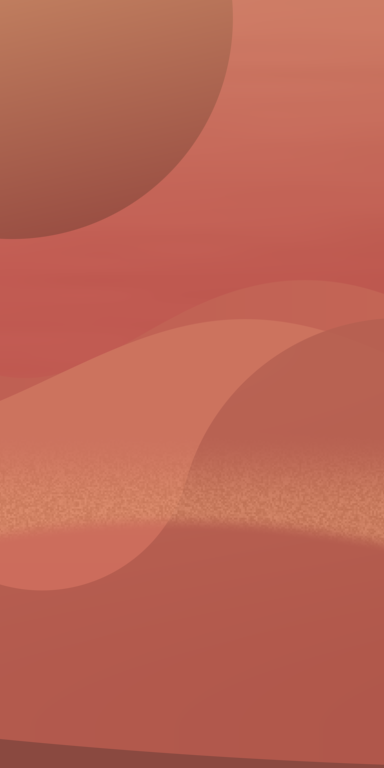
Write a WebGL 1 fragment shader that draws this background.

```glsl
precision highp float;
// Warm terracotta backdrop: a shaded disc over a soft sky, two translucent
// hills, an S-shaped dune made of two tangent arcs, a grainy band of light
// and a dark strip of ground. Layers are blended from back to front.

uniform vec2 u_resolution;

// Geometry: x runs 0..1 to the right, y runs 0..2 downwards.
const vec2 DISC_CENTER = vec2(0.031, 0.047);
const float DISC_RADIUS = 0.5755;
const vec2 HOLLOW_CENTER = vec2(0.1094, 1.1484);
const float HOLLOW_RADIUS = 0.3892;
const vec2 DUNE_CENTER = vec2(1.0417, 1.4063);
const float DUNE_RADIUS = 0.5781;
const float EDGE_SOFTNESS = 0.0022;
const float DUNE_OPACITY = 0.87;
const float GLOW_STRENGTH = 0.62;
const float GRAIN_SCALE = 211.0;
const float GRAIN_AMOUNT = 0.085;

// Palette
const vec3 SKY_TOP = vec3(0.81, 0.49, 0.40);
const vec3 SKY_LOW = vec3(0.75, 0.35, 0.315);
const vec3 DISC_LIGHT = vec3(0.75, 0.49, 0.37);
const vec3 DISC_DARK = vec3(0.60, 0.305, 0.26);
const vec3 FAR_HILL = vec3(0.765, 0.395, 0.335);
const vec3 NEAR_HILL = vec3(0.80, 0.45, 0.37);
const vec3 NEAR_HILL_LOW = vec3(0.80, 0.425, 0.36);
const vec3 DUNE_TOP = vec3(0.715, 0.38, 0.32);
const vec3 DUNE_LOW = vec3(0.68, 0.335, 0.288);
const vec3 GLOW = vec3(0.84, 0.56, 0.41);
const vec3 GROUND = vec3(0.54, 0.285, 0.25);

float hash(vec2 p) {
  vec3 q = fract(vec3(p.xyx) * 0.1031);
  q += dot(q, q.yzx + 33.33);
  return fract((q.x + q.y) * q.z);
}

float valueNoise(vec2 p) {
  vec2 cell = floor(p);
  vec2 f = fract(p);
  f = f * f * (3.0 - 2.0 * f);
  float upper = mix(hash(cell), hash(cell + vec2(1.0, 0.0)), f.x);
  float lower = mix(hash(cell + vec2(0.0, 1.0)), hash(cell + 1.0), f.x);
  return mix(upper, lower, f.y);
}

// Coverage of a shape whose signed distance is negative inside.
float cover(float d) {
  float w = max(EDGE_SOFTNESS, 0.75 / u_resolution.x);
  return 1.0 - smoothstep(-w, w, d);
}

float farHillEdge(float x) {
  float a = 3.14159 * (x - 0.065) / 0.729;
  return 0.857 + 0.1276 * cos(a + 0.15 * sin(a));
}

float nearHillEdge(float x) {
  return 0.831 + 0.1484 * (1.0 - cos(3.168 * (x - 0.638)));
}

// The line through both centers decides which arc bounds the dune.
float duneDistance(vec2 p) {
  vec2 axis = DUNE_CENTER - HOLLOW_CENTER;
  vec2 q = p - HOLLOW_CENTER;
  float side = axis.x * q.y - axis.y * q.x;
  return side < 0.0 ? length(p - DUNE_CENTER) - DUNE_RADIUS
                    : HOLLOW_RADIUS - length(q);
}

// Light that builds up slowly and ends at a bowed, blurred lower rim.
float glowBand(vec2 p) {
  float bow = p.x - 0.44;
  float rim = 1.356 + 0.186 * bow * bow;
  float rise = smoothstep(1.12, 1.34, p.y);
  return rise * (1.0 - smoothstep(rim - 0.025, rim + 0.028, p.y));
}

void main() {
  vec2 uv = gl_FragCoord.xy / u_resolution;
  vec2 p = vec2(uv.x, 2.0 * (1.0 - uv.y));

  // Sky with faint horizontal streaks
  vec3 color = mix(SKY_TOP, SKY_LOW, clamp(p.y / 0.72, 0.0, 1.0));
  color += vec3(0.012, 0.008, 0.01) * (0.5 - p.x);
  color += 0.012 * (valueNoise(p * vec2(4.0, 26.0)) - 0.5);

  // Disc, lit from the upper left
  float shade = clamp((p.y + 0.22 * p.x) / 0.66, 0.0, 1.0);
  vec3 disc = mix(DISC_LIGHT, DISC_DARK, shade);
  color = mix(color, disc, cover(length(p - DISC_CENTER) - DISC_RADIUS));

  // Hills
  vec3 farHill = mix(FAR_HILL - vec3(0.015, 0.02, 0.01), FAR_HILL, p.x);
  color = mix(color, farHill, cover(0.87 * (farHillEdge(p.x) - p.y)));
  vec3 nearHill = mix(NEAR_HILL, NEAR_HILL_LOW, smoothstep(1.1, 1.5, p.y));
  color = mix(color, nearHill, cover(0.92 * (nearHillEdge(p.x) - p.y)));

  // Dune
  vec3 dune = mix(DUNE_TOP, DUNE_LOW, smoothstep(0.9, 1.9, p.y));
  dune -= 0.012 * (p.x - 0.5);
  color = mix(color, dune, DUNE_OPACITY * cover(duneDistance(p)));

  // Grainy light
  float glow = glowBand(p);
  float grain = valueNoise(p * GRAIN_SCALE) - 0.5;
  color = mix(color, GLOW, GLOW_STRENGTH * glow);
  color += GRAIN_AMOUNT * glow * grain;

  // Ground strip
  float groundEdge = 1.9245 + p.x * (0.098 - 0.031 * p.x);
  color = mix(color, GROUND, cover(groundEdge - p.y));

  gl_FragColor = vec4(color, 1.0);
}
```
